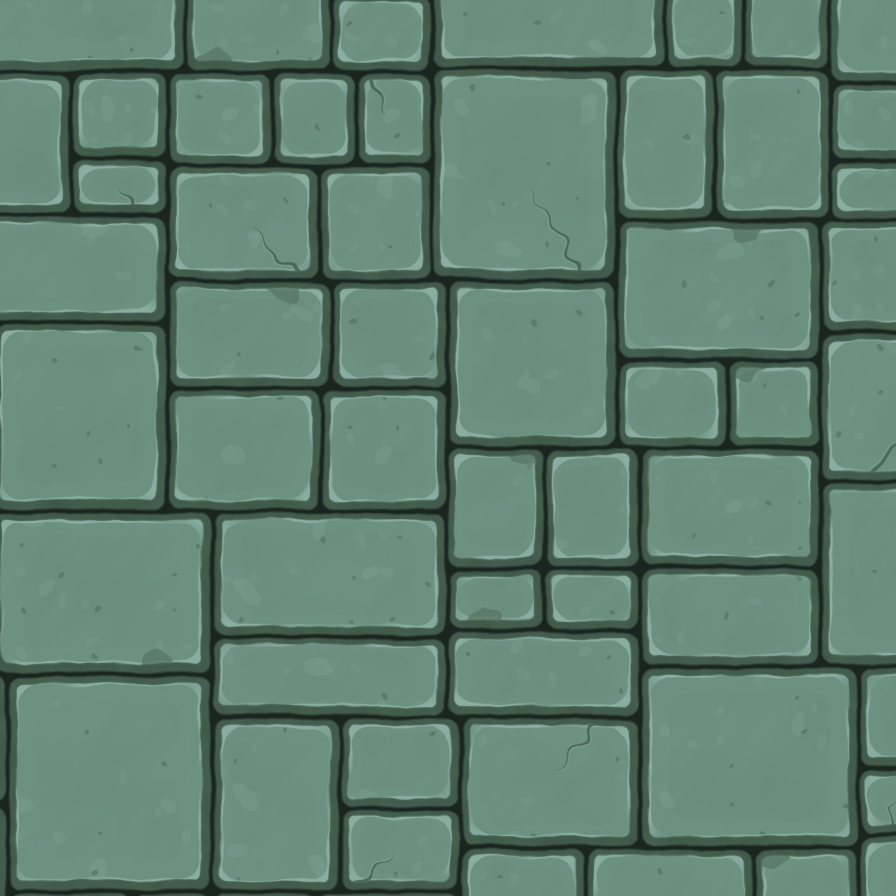
Write a three.js fragment shader that draws this texture.

```glsl
varying vec2 vUv;

const float GRID = 4.3;
const float SOFT = 0.0010;
const vec3 GAP_DARK = vec3(0.10, 0.145, 0.12);
const vec3 GAP_EDGE = vec3(0.19, 0.26, 0.22);
const vec3 RIM = vec3(0.26, 0.36, 0.30);
const vec3 RIM_LIGHT = vec3(0.35, 0.47, 0.40);
const vec3 FACE = vec3(0.42, 0.56, 0.50);
const vec3 HIGHLIGHT = vec3(0.54, 0.68, 0.635);

float hash(vec2 p) {
  return fract(sin(dot(p, vec2(127.1, 311.7))) * 43758.547);
}

vec2 gradient(vec2 cell) {
  float a = 6.2832 * hash(cell);
  return vec2(cos(a), sin(a));
}

float noise(vec2 p) {
  vec2 i = floor(p), f = fract(p), e = vec2(1.0, 0.0);
  vec2 u = f * f * f * (f * (f * 6.0 - 15.0) + 10.0);
  float low = mix(dot(gradient(i), f), dot(gradient(i + e), f - e), u.x);
  float high = mix(dot(gradient(i + e.yx), f - e.yx), dot(gradient(i + 1.0), f - 1.0), u.x);
  return mix(low, high, u.y);
}

vec2 rotate(vec2 p, float a) {
  return vec2(cos(a) * p.x - sin(a) * p.y, sin(a) * p.x + cos(a) * p.y);
}

float cover(float d) { return 1.0 - smoothstep(-SOFT, SOFT, d); }

float roundBox(vec2 p, vec2 halfSize, float radius) {
  float r = min(radius, min(halfSize.x, halfSize.y));
  vec2 q = abs(p) - halfSize + r;
  return length(max(q, 0.0)) + min(max(q.x, q.y), 0.0) - r;
}

// Interlocking cell as (left, bottom, right, top)
float jitter(vec2 corner) { return 0.5 * hash(corner + 3.7) - 0.25; }

vec4 cellRect(vec2 c) {
  float a = jitter(c), b = jitter(c + vec2(1.0, 0.0));
  float d = jitter(c + vec2(0.0, 1.0)), e = jitter(c + 1.0);
  vec4 shift = mod(c.x + c.y, 2.0) < 0.5 ? vec4(a, b, e, d) : vec4(d, a, b, e);
  return (vec4(c, c + 1.0) + shift) / GRID;
}

// Cell around p, split at random into smaller stones
vec4 stoneRect(vec2 p) {
  vec2 home = floor(p * GRID);
  vec4 r = cellRect(home);
  for (int k = 0; k < 9; k++) {
    vec2 step2 = vec2(mod(float(k), 3.0), floor(float(k) / 3.0)) - 1.0;
    vec4 c = cellRect(home + step2);
    if (all(greaterThanEqual(p, c.xy)) && all(lessThan(p, c.zw))) r = c;
  }
  for (int k = 0; k < 3; k++) {
    vec2 size = r.zw - r.xy, seed = r.xy + r.zw + float(k);
    bool splitX = size.x > size.y * mix(0.8, 1.7, hash(seed + 1.3));
    float len = splitX ? size.x : size.y;
    bool keep = max(size.x, size.y) < 0.27 && hash(seed + 5.1) > 0.62;
    if (len < 0.15 || keep) break;
    float cut = mix(0.38, 0.62, hash(seed + 8.9));
    if (splitX) {
      float x = mix(r.x, r.z, cut);
      if (p.x < x) r.z = x; else r.x = x;
    } else {
      float y = mix(r.y, r.w, cut);
      if (p.y < y) r.w = y; else r.y = y;
    }
  }
  return r;
}

// Scattered uneven ovals, one at most per cell
float spots(vec2 p, float grid, float radius, float chance, float seed) {
  vec2 cell = floor(p * grid), id = cell + seed;
  vec2 center = (cell + 0.3 + 0.4 * vec2(hash(id), hash(id + 4.2))) / grid;
  vec2 q = rotate(p - center, 3.14 * hash(id + 9.1)) * vec2(1.0, 1.6);
  float r = radius * mix(0.5, 1.0, hash(id + 2.6));
  float d = length(q) - r * (1.0 + 0.6 * noise(p / radius));
  return cover(d) * step(hash(id + 6.4), chance);
}

void main() {
  vec2 wobble = vec2(noise(vUv * 21.0), noise(vUv * 21.0 + 37.0));
  vec2 p = vUv + 0.0035 * wobble + 0.0008 * noise(vUv * 85.0);
  vec4 rect = stoneRect(p);
  vec2 halfSize = 0.5 * (rect.zw - rect.xy), center = 0.5 * (rect.xy + rect.zw);
  float id = hash(center);
  vec2 q = rotate(p - center, 0.024 * (id - 0.5));

  // Nested outlines: stone, face and core
  float rimWidth = 0.006 + 0.018 * min(halfSize.x, halfSize.y);
  vec2 faceHalf = halfSize - 0.0032 - rimWidth;
  vec2 faceQ = q - vec2(-0.0012, 0.0014);
  float stone = roundBox(q, halfSize - 0.0032, 0.011);
  float face = roundBox(faceQ, faceHalf, 0.007) + 0.0015 * noise(vUv * 45.0 + id * 30.0);
  float core = roundBox(faceQ, faceHalf - 0.0022, 0.02) + 0.0035 * noise(vUv * 24.0 + id * 50.0);

  // Painted face with soft patches and dark pits
  float mottle = noise(vUv * 13.0) + 0.6 * noise(rotate(vUv, 0.7) * vec2(55.0, 18.0));
  vec3 faceColor = FACE * (1.0 + 0.025 * mottle);
  float inner = roundBox(faceQ, faceHalf * 0.8, 0.02) + 0.006 * noise(vUv * 28.0);
  faceColor = mix(faceColor, FACE * 1.025, 0.5 * (1.0 - cover(inner)));
  faceColor = mix(faceColor, HIGHLIGHT, 0.20 * spots(vUv, 13.0, 0.017, 0.3, 11.0));
  faceColor = mix(faceColor, HIGHLIGHT, 0.14 * spots(vUv + 0.03, 27.0, 0.009, 0.25, 47.0));
  faceColor = mix(faceColor, RIM_LIGHT, 0.85 * spots(vUv, 24.0, 0.0045, 0.22, 83.0));

  // Broken bright edge, widest at the corners
  float glint = smoothstep(-0.45, 0.1, noise(vUv * 17.0 + id * 70.0));
  faceColor = mix(faceColor, HIGHLIGHT, glint * (1.0 - cover(core)));

  // Cracks and chips start at a side and point inward
  float side = id < 0.5 ? -1.0 : 1.0;
  vec2 anchor = faceHalf * vec2(side * (0.3 + 0.6 * hash(center + 2.0)), hash(center + 4.0) < 0.5 ? -1.0 : 1.0);
  vec2 inward = normalize(-anchor), away = faceQ - anchor;
  float along = dot(away, inward), reach = 0.85 * length(anchor);
  float across = dot(away, vec2(-inward.y, inward.x)) + 0.018 * noise(vec2(along * 42.0, id * 90.0));
  float taper = 0.0022 * (1.0 - along / reach);
  float damage = hash(center + 7.0);
  if (damage < 0.2 && along < reach) {
    faceColor = mix(faceColor, HIGHLIGHT, 0.35 * cover(abs(across - 0.002) - taper));
    faceColor = mix(faceColor, RIM, 0.8 * cover(abs(across) - taper));
  } else if (damage > 0.88) {
    float chip = length(away * vec2(0.7, 1.0)) - 0.014 + 0.01 * noise(vUv * 55.0);
    faceColor = mix(faceColor, RIM_LIGHT, 0.8 * cover(chip));
  }

  // Layers from the joint up to the face
  float rimTone = smoothstep(-0.1, 0.5, noise(vUv * 30.0 + 19.0));
  vec3 rimColor = RIM * (1.0 + 0.08 * noise(vUv * 40.0));
  rimColor = mix(rimColor, RIM_LIGHT, (0.25 + 0.6 * rimTone) * cover(face - 0.0014));
  vec3 color = mix(GAP_DARK, GAP_EDGE, cover(stone - 0.0014));
  color = mix(color, rimColor, cover(stone));
  color = mix(color, faceColor, cover(face));
  gl_FragColor = vec4(color, 1.0);
}
```
